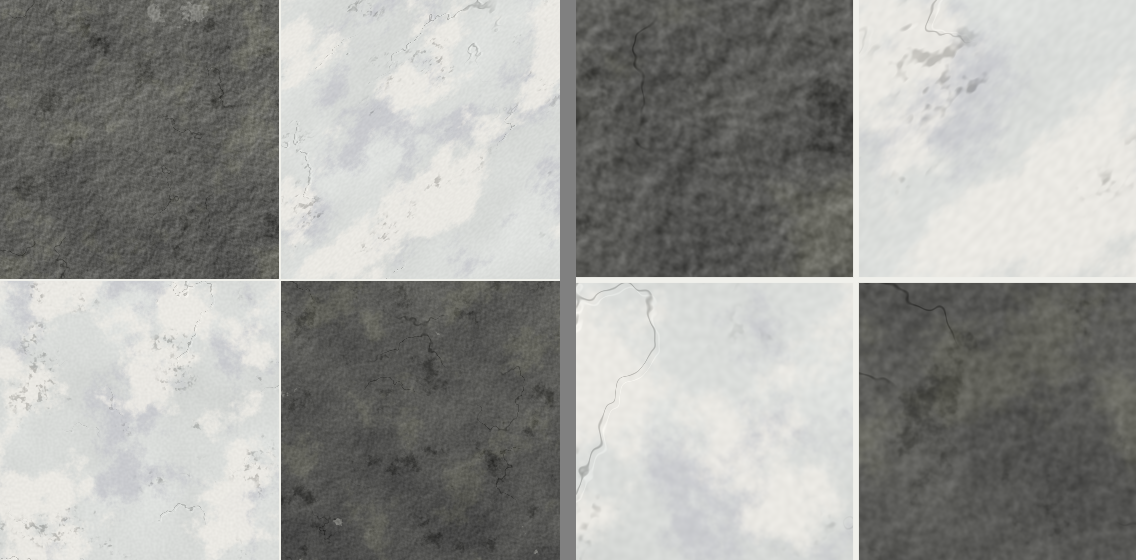
Left: the whole. Right: its middle third, enlarged.
A WebGL 2 fragment shader for this texture:

```glsl
#version 300 es
precision highp float;
// Two by two checkerboard of weathered stone tiles, dark slate and pale plaster, with thin white joints.

uniform vec2 u_resolution;
out vec4 fragColor;

// Random unit gradient for a lattice point
vec2 gradientAt(vec2 cell) {
  uvec2 k = uvec2(ivec2(cell)) * uvec2(1597u, 3571u);
  uint h = (k.x ^ k.y) * 747796u + 28913u;
  h = ((h >> 15) ^ h) * 277803u;
  h = ((h >> 13) ^ h) * 668265u;
  float angle = float((h >> 9) & 65535u) / 65536.0 * 6.2832;
  return vec2(cos(angle), sin(angle));
}

float gradientNoise(vec2 p) {
  vec2 i = floor(p), f = p - i;
  vec2 w = f * f * f * (f * (f * 6.0 - 15.0) + 10.0);
  vec2 e = vec2(1.0, 0.0);
  float low = mix(dot(gradientAt(i), f), dot(gradientAt(i + e), f - e), w.x);
  float high = mix(dot(gradientAt(i + e.yx), f - e.yx), dot(gradientAt(i + 1.0), f - 1.0), w.x);
  return 1.4 * mix(low, high, w.y);
}

float fbm(vec2 p, int octaves, float gain) {
  float sum = 0.0, amplitude = 0.6;
  for (int i = 0; i < octaves; i++) {
    sum += amplitude * gradientNoise(p);
    p = mat2(1.6, 1.2, -1.2, 1.6) * p + 7.3;
    amplitude *= gain;
  }
  return sum;
}

// Thin broken lines along the zero contour of a warped noise
float cracks(vec2 p, float scale, float width) {
  vec2 q = p * scale + 0.35 * vec2(fbm(p * 7.0, 4, 0.6), fbm(p * 7.0 + 31.0, 4, 0.6));
  float line = 1.0 - smoothstep(0.0, width * scale, abs(gradientNoise(q)));
  return line * smoothstep(0.12, 0.4, gradientNoise(p * 3.1 + 53.0));
}

vec3 darkStone(vec2 p, vec2 seed, bool upper) {
  vec2 s = p + seed;
  float cloud = fbm(s * 3.0, 7, 0.62);
  float relief = fbm(s * 22.0, 4, 0.7) - fbm((s + vec2(-0.006, 0.007)) * 22.0, 4, 0.7);
  float grain = gradientNoise(s * 105.0);
  float slope = upper ? 0.43 + 0.22 * (p.y - 0.4) : 0.19 + 0.26 * (p.y - 0.4) + 0.1 * p.x;
  float tone = slope + 0.42 * cloud;
  vec3 color = mix(vec3(0.275, 0.275, 0.272), vec3(0.48, 0.48, 0.455), clamp(tone, 0.0, 1.1));
  color += (upper ? 0.13 : 0.065) * relief + 0.035 * grain;

  // Olive mineral film
  float film = smoothstep(0.08, 0.5, fbm(s * 4.0 + 17.0, 6, 0.65));
  color += film * vec3(0.055, 0.055, 0.035);

  // Flaked pale patches, gathered at the top of the upper tile
  float flakeField = fbm(s * 6.0 + 41.0, 6, 0.6);
  float edge = upper ? 0.9 - 0.75 * smoothstep(0.72, 1.0, p.y) * smoothstep(0.2, 0.75, p.x) : 0.58;
  float flake = smoothstep(edge, edge + 0.1, flakeField);
  color = mix(color, vec3(0.57, 0.57, 0.55) + 0.12 * grain, 0.65 * flake);

  // Dark pits and fissures
  color -= 0.09 * smoothstep(0.25, 0.6, fbm(s * 7.0 + 67.0, 6, 0.65));
  return color - 0.1 * cracks(s, 4.0, 0.007);
}

vec3 paleStone(vec2 p, vec2 seed, bool upper) {
  // The upper tile is drawn out along its rising diagonal
  vec2 along = vec2(p.x + p.y, p.y - p.x) * 0.707;
  vec2 s = (upper ? along * vec2(0.75, 1.3) : p) + seed;
  float cloud = fbm(s * 2.6, 7, 0.58);
  float grain = gradientNoise(s * 95.0);
  vec3 color = vec3(0.85, 0.86, 0.85) + 0.05 * cloud;

  // Cool grey stains with broken edges
  float stain = fbm(s * 3.2 + 23.0, 7, 0.66);
  color = mix(color, vec3(0.775, 0.78, 0.8), 0.85 * smoothstep(0.02, 0.5, stain));

  // Warm white skim, densest in the diagonal band or the upper left
  float band = upper ? exp(-pow((p.y - p.x + 0.22) / 0.17, 2.0)) * smoothstep(0.0, 0.4, p.x)
                     : smoothstep(0.45, 1.0, p.y) * 0.6 + 0.4 * smoothstep(0.5, 0.0, p.x);
  float skim = fbm(s * 3.0 + 47.0, 7, 0.6) + 0.36 * band;
  color = mix(color, vec3(0.925, 0.917, 0.895), 0.9 * smoothstep(0.1, 0.38, skim));

  // Scuffed speckle inside a few patches
  float scuff = smoothstep(0.2, 0.5, fbm(s * 4.0 + 71.0, 5, 0.6));
  color -= 0.16 * scuff * smoothstep(0.05, 0.5, fbm(s * 30.0, 3, 0.75));

  // Hairline cracks with a lit lower lip
  color -= 0.17 * cracks(s, 3.0, 0.005);
  color += 0.04 * cracks(s + vec2(-0.005, 0.006), 3.0, 0.005);
  return color + 0.02 * grain;
}

void main() {
  vec2 uv = gl_FragCoord.xy / u_resolution;
  vec2 tile = floor(uv * 2.0);
  vec2 p = fract(uv * 2.0);
  bool upper = tile.y > 0.5;
  vec2 seed = tile * vec2(13.7, 19.3) + 5.0;
  bool dark = mod(tile.x + tile.y, 2.0) > 0.5;
  vec3 color = dark ? darkStone(p, seed, upper) : paleStone(p, seed, upper);

  // Joints between the tiles
  vec2 gap = abs(uv - 0.5);
  vec2 pixel = 0.5 / u_resolution;
  vec2 joint = 1.0 - smoothstep(0.0017 - pixel, 0.0017 + pixel, gap);
  color = mix(color, vec3(0.94, 0.94, 0.92), max(joint.x, joint.y));
  fragColor = vec4(clamp(color, 0.0, 1.0), 1.0);
}
```
